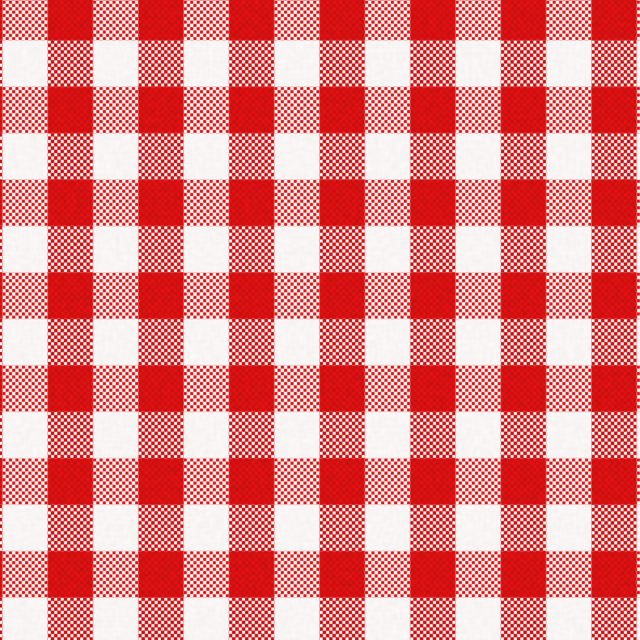
A three.js fragment shader for this pattern:

```glsl
// Red and white woven gingham, about seven checks across and down.
// Striped warp and weft threads cross in a plain weave: a soft checker of
// sines decides which thread is on top, and gradient noise mottles the yarn.

varying vec2 vUv;

const float PI = 3.14159265;
const float BAND_THREADS = 14.0;              // threads in one coloured band
const vec2 REPEAT = vec2(0.1416, 0.1451);     // size of one red + white pair
const vec2 FIRST_RED = vec2(0.0745, 0.0664);  // lower left of a red check
const float EDGE_SOFTNESS = 0.35;             // in threads

const vec3 WARP_RED = vec3(0.815, 0.055, 0.06);
const vec3 WEFT_RED = vec3(0.865, 0.075, 0.075);
const vec3 WHITE = vec3(0.972, 0.96, 0.957);

vec2 hashGradient(vec2 cell) {
  float h = fract(sin(dot(cell, vec2(127.1, 311.7))) * 43758.5);
  return vec2(cos(2.0 * PI * h), sin(2.0 * PI * h));
}

float gradientNoise(vec2 p) {
  vec2 cell = floor(p);
  vec2 f = fract(p);
  vec2 w = f * f * f * (f * (f * 6.0 - 15.0) + 10.0);
  float a = dot(hashGradient(cell), f);
  float b = dot(hashGradient(cell + vec2(1.0, 0.0)), f - vec2(1.0, 0.0));
  float c = dot(hashGradient(cell + vec2(0.0, 1.0)), f - vec2(0.0, 1.0));
  float d = dot(hashGradient(cell + vec2(1.0, 1.0)), f - vec2(1.0, 1.0));
  return mix(mix(a, b, w.x), mix(c, d, w.x), w.y);
}

// 1 inside the red band, 0 inside the white one, measured in threads
float redBand(float thread, float bandWidth, float softness) {
  float fromCentre = abs(mod(thread + 0.5 * bandWidth, 2.0 * bandWidth) - bandWidth);
  return smoothstep(-softness, softness, fromCentre * -1.0 + 0.5 * bandWidth);
}

// 1 where the warp thread lies on top, 0 where the weft does
float warpOnTop(vec2 thread) {
  vec2 wave = sin(PI * thread);
  return smoothstep(-0.7, 0.52, wave.x * wave.y);
}

// Slight unevenness of the yarn, stretched along both thread directions
float yarnMottle(vec2 thread) {
  float along = gradientNoise(thread * vec2(0.9, 0.35));
  float across = gradientNoise(thread * vec2(0.35, 0.9) + 37.0);
  return along + across;
}

void main() {
  vec2 thread = (vUv - FIRST_RED) / REPEAT * 2.0 * BAND_THREADS;

  // Striped threads; half a band shift puts the red band at 0..BAND_THREADS
  vec2 shifted = thread + 0.0 * BAND_THREADS;
  float warpRed = redBand(shifted.x, BAND_THREADS, EDGE_SOFTNESS);
  float weftRed = redBand(shifted.y, BAND_THREADS, EDGE_SOFTNESS);

  // Plain weave
  float top = warpOnTop(thread);
  vec3 warp = mix(WHITE, WARP_RED, warpRed);
  vec3 weft = mix(WHITE, WEFT_RED, weftRed);
  vec3 cloth = mix(weft, warp, top);

  // Yarn wear, stronger in the dyed threads
  float dyed = mix(weftRed, warpRed, top);
  cloth *= 1.0 + mix(0.018, 0.055, dyed) * yarnMottle(thread);

  gl_FragColor = vec4(clamp(cloth, 0.0, 1.0), 1.0);
}
```
